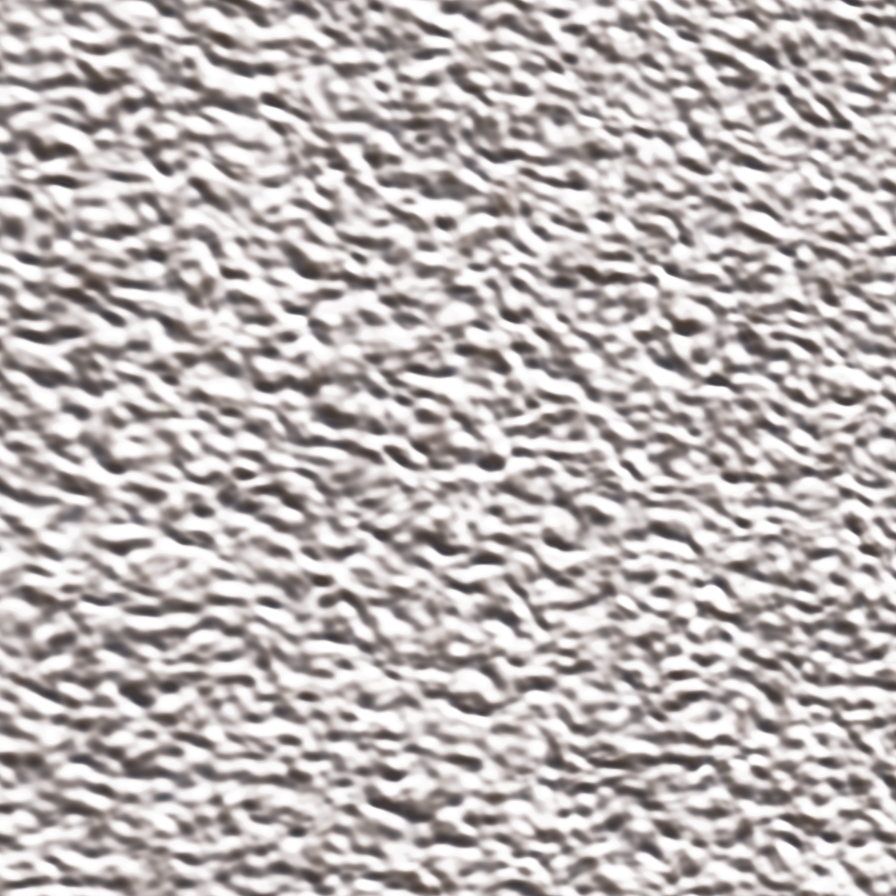
A WebGL 1 fragment shader for this texture:

```glsl
precision highp float;

// Rough pale stucco in raking light: a height field of two crossed layers of
// gradient noise is differenced along the light direction; that slope, dulled
// on the worn tops, picks a tone from dark hollows to bleached faces.

uniform vec2 u_resolution;

const vec2 LIGHT_DIR = vec2(0.27, 0.96);       // light comes from above, a little right
const vec2 GRAIN_SCALE = vec2(35.0, 48.0);     // cells along and across the ridges
const float SLOPE_STEP = 0.16;                 // half width of the slope sample, in cells
const float SLOPE_DEVIATION = 0.76;            // typical slope, used to normalise it
const float TOP_WEAR = 0.9;                    // how much raised parts lose brightness

const vec3 HOLLOW = vec3(0.26, 0.23, 0.23);
const vec3 SHADOW = vec3(0.34, 0.31, 0.31);
const vec3 DUSK   = vec3(0.45, 0.42, 0.42);
const vec3 STONE  = vec3(0.57, 0.53, 0.53);
const vec3 SAND   = vec3(0.71, 0.67, 0.66);
const vec3 CHALK  = vec3(0.84, 0.81, 0.81);
const vec3 WHITE  = vec3(0.97, 0.96, 0.96);
const vec3 GLARE  = vec3(1.0);

vec2 hash22(vec2 p) {
  vec3 q = fract(p.xyx * vec3(0.1031, 0.1030, 0.0973));
  q += dot(q, q.yzx + 33.33);
  return fract((q.xx + q.yz) * q.zy);
}

float cornerSlope(vec2 cell, vec2 corner, vec2 local) {
  vec2 gradient = normalize(hash22(cell + corner) - 0.4999);
  return dot(gradient, local - corner);
}

float gradientNoise(vec2 p) {
  vec2 cell = floor(p);
  vec2 f = p - cell;
  vec2 w = f * f * f * (f * (f * 6.0 - 15.0) + 10.0);
  float low = mix(cornerSlope(cell, vec2(0.0, 0.0), f),
                  cornerSlope(cell, vec2(1.0, 0.0), f), w.x);
  float high = mix(cornerSlope(cell, vec2(0.0, 1.0), f),
                   cornerSlope(cell, vec2(1.0, 1.0), f), w.x);
  return mix(low, high, w.y);
}

// Lumps with flattened tops and tight valleys, crossed by finer turned lumps
// and lifted by broad swells.
float plasterHeight(vec2 p) {
  vec2 turned = vec2(0.8 * p.x + 0.6 * p.y, 0.8 * p.y - 0.6 * p.x);
  float lump = gradientNoise(p);
  float grit = gradientNoise(turned * 1.35 + 217.3);
  float swell = gradientNoise(p * 0.5 + 41.7);
  return lump - 0.8 * lump * lump + 0.6 * grit + 0.7 * swell;
}

// Turns canvas units into ridge-aligned cells, finer to the right, and bends them.
vec2 ridgeSpace(vec2 uv) {
  vec2 across = normalize(LIGHT_DIR);
  vec2 along = vec2(across.y, -across.x);
  vec2 centered = uv - 0.5;
  vec2 p = vec2(dot(centered, along), dot(centered, across));
  p = p * GRAIN_SCALE * (1.0 + 0.14 * centered.x) + 120.0;
  vec2 bend = vec2(gradientNoise(p * 0.31 + 5.2), gradientNoise(p * 0.37 + 63.1));
  return p + 0.4 * bend;
}

float litSlope(vec2 p) {
  vec2 offset = vec2(0.0, SLOPE_STEP);
  float rise = plasterHeight(p - offset) - plasterHeight(p + offset);
  return rise / (2.0 * SLOPE_STEP * SLOPE_DEVIATION);
}

vec3 blend(vec3 from, vec3 to, float x, float start, float end) {
  return mix(from, to, clamp((x - start) / (end - start), 0.0, 1.0));
}

// Tone stops follow the normalised slope.
vec3 plasterTone(float slope) {
  vec3 c = blend(HOLLOW, SHADOW, slope, -2.60, -1.75);
  c = blend(c, DUSK, slope, -1.75, -1.10);
  c = blend(c, STONE, slope, -1.10, -0.64);
  c = blend(c, SAND, slope, -0.64, -0.21);
  c = blend(c, CHALK, slope, -0.21, 0.25);
  c = blend(c, WHITE, slope, 0.25, 1.04);
  return blend(c, GLARE, slope, 1.04, 2.0);
}

void main() {
  vec2 uv = gl_FragCoord.xy / u_resolution.y;
  vec2 p = ridgeSpace(uv);
  float height = plasterHeight(p);
  float patchiness = 0.7 * gradientNoise(p * 0.2 + 9.4);
  vec3 color = plasterTone(litSlope(p) - TOP_WEAR * height + patchiness);

  // Warm tops and cool hollows, fading out in the white faces.
  float warmth = height * (1.0 - color.g);
  color += 0.1 * warmth * vec3(0.5, 0.0, -0.6);

  gl_FragColor = vec4(clamp(color, 0.0, 1.0), 1.0);
}
```
